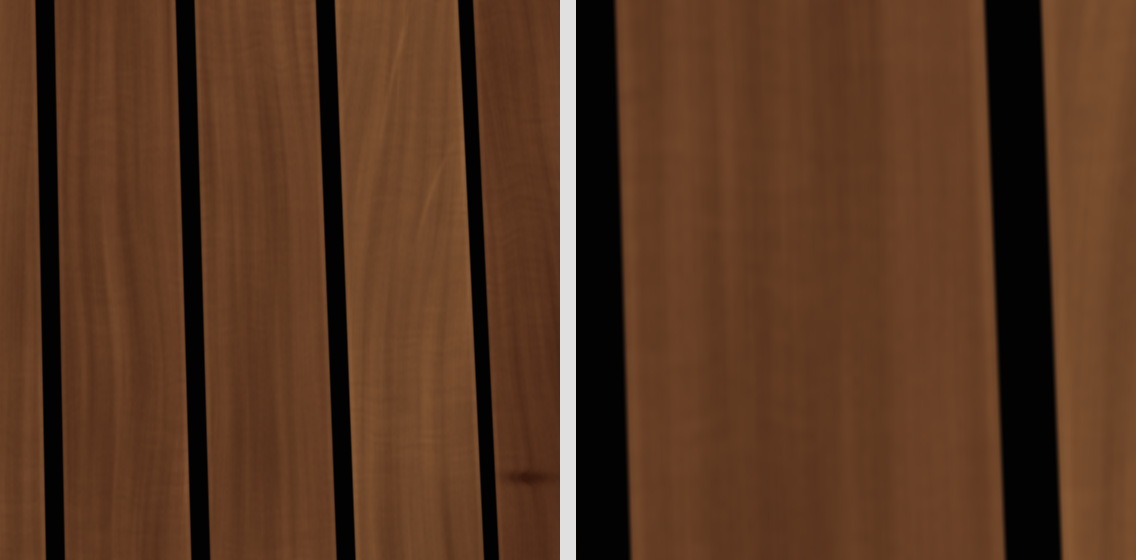
Left, the full canvas; right, a detail of the centre.
Give the GLSL for this texture, as a Shadertoy shader.

```glsl
// Brown wooden decking: upright planks split by black gaps that lean and widen slightly.
// Each plank has its own tone and grain slant; stretched value noise draws the streaks,
// fine cross ripples and blotches, and one plank carries a small dark knot.

float hash(vec2 cell) {
    uvec2 q = uvec2(ivec2(cell)) * uvec2(1597u, 3643u);
    uint n = (q.x ^ q.y) * 747796u + 28913u;
    n = ((n >> 15) ^ n) * 277803u;
    n = ((n >> 13) ^ n) * 91813u;
    return float((n >> 8) & 65535u) / 65535.0;
}

float noise(vec2 p) {
    vec2 i = floor(p), f = fract(p);
    f = f * f * (3.0 - 2.0 * f);
    return mix(mix(hash(i), hash(i + vec2(1, 0)), f.x),
               mix(hash(i + vec2(0, 1)), hash(i + vec2(1, 1)), f.x), f.y);
}

float fbm(vec2 p) {
    float sum = 0.0, weight = 0.53;
    for (int i = 0; i < 4; i++) {
        sum += weight * noise(p);
        p = p * 2.03 + 17.3;
        weight *= 0.5;
    }
    return sum;
}

// Pale curved vein in canvas space, fading out at both ends
float vein(vec2 uv, vec2 foot, float height) {
    float t = (uv.y - foot.y) / height;
    float x = foot.x + 0.02 * t + 0.035 * t * t;
    float fade = smoothstep(-0.1, 0.3, t) * smoothstep(1.3, 0.7, t);
    return exp(-pow((uv.x - x) / 0.005, 2.0)) * fade;
}

void mainImage(out vec4 fragColor, in vec2 fragCoord) {
    vec2 uv = fragCoord / iResolution.xy;

    // Plank space: gaps are centred on whole numbers
    float pitch = mix(0.2596, 0.2504, uv.y);
    float s = (uv.x - mix(0.099, 0.080, uv.y)) / pitch;
    float id = floor(s), across = s - id;
    float gapIndex = floor(s + 0.5);
    float halfGap = gapIndex > 2.5 ? 0.0133 : 0.0168;
    float edge = abs(s - gapIndex) * pitch - halfGap;

    // Tone and grain slant for each plank, left to right
    int plank = clamp(int(id) + 1, 0, 4);
    float tone = float[5](0.50, 0.34, 0.44, 0.64, 0.24)[plank];
    float slant = float[5](0.25, 0.04, -0.05, 0.55, -0.60)[plank];

    // Grain coordinates, warped slowly along the board and around the knot
    vec2 seed = vec2(id + 3.0, id + 5.0) * vec2(37.0, 23.0);
    vec2 toKnot = (uv - vec2(0.942, 0.147)) / vec2(0.045, 0.012);
    float knot = exp(-dot(toKnot, toKnot));
    float g = across - slant * (uv.y - 0.5) * smoothstep(-0.2, 0.8, uv.y);
    g += 0.16 * (noise(vec2(across * 1.5, uv.y * 3.0) + seed) - 0.5) + 0.06 * knot;

    // Broad bands, thin streaks, ripples across the grain and fine pores
    float bands = fbm(vec2(g * 5.0, uv.y * 1.3) + seed) - 0.5;
    float streaks = fbm(vec2(g * 17.0, uv.y * 2.6) + seed + 50.0) - 0.5;
    float blotch = fbm(uv * vec2(6.0, 4.0) + seed) - 0.5;
    float wave = uv.y + 0.02 * noise(uv * vec2(28.0, 9.0) + seed);
    float ripples = noise(vec2(uv.x * 22.0, wave * 120.0) + seed) - 0.5;
    float pores = noise(uv * vec2(190.0, 150.0)) - 0.5;
    float rings = sin(g * 46.0 + 7.0 * bands);

    float light = tone + 0.42 * bands + 0.42 * streaks + 0.28 * blotch;
    light += 0.12 * ripples * smoothstep(-0.3, 0.3, blotch) + 0.06 * pores;
    light += 0.035 * rings + 0.10 * (uv.y - 0.45);

    // Veins on the palest plank, knot on the darkest
    if (plank == 3) {
        light += 0.24 * vein(uv, vec2(0.677, 0.70), 0.28);
        light += 0.20 * vein(uv, vec2(0.742, 0.54), 0.18);
    }
    if (plank == 4) light -= 0.55 * knot;

    // Worn pale rim, then a darker turn into the gap
    light += 0.20 * exp(-pow((edge - 0.005) / 0.004, 2.0));

    vec3 wood = mix(vec3(0.30, 0.165, 0.095), vec3(0.51, 0.335, 0.205), clamp(light, -0.4, 1.2));
    wood *= mix(vec3(1.02, 0.98, 0.97), vec3(0.99, 1.02, 0.99), tone);
    float soft = max(0.0022, 1.0 / iResolution.y);
    vec3 color = mix(vec3(0.008), wood, smoothstep(-soft, soft, edge));
    fragColor = vec4(color, 1.0);
}
```
